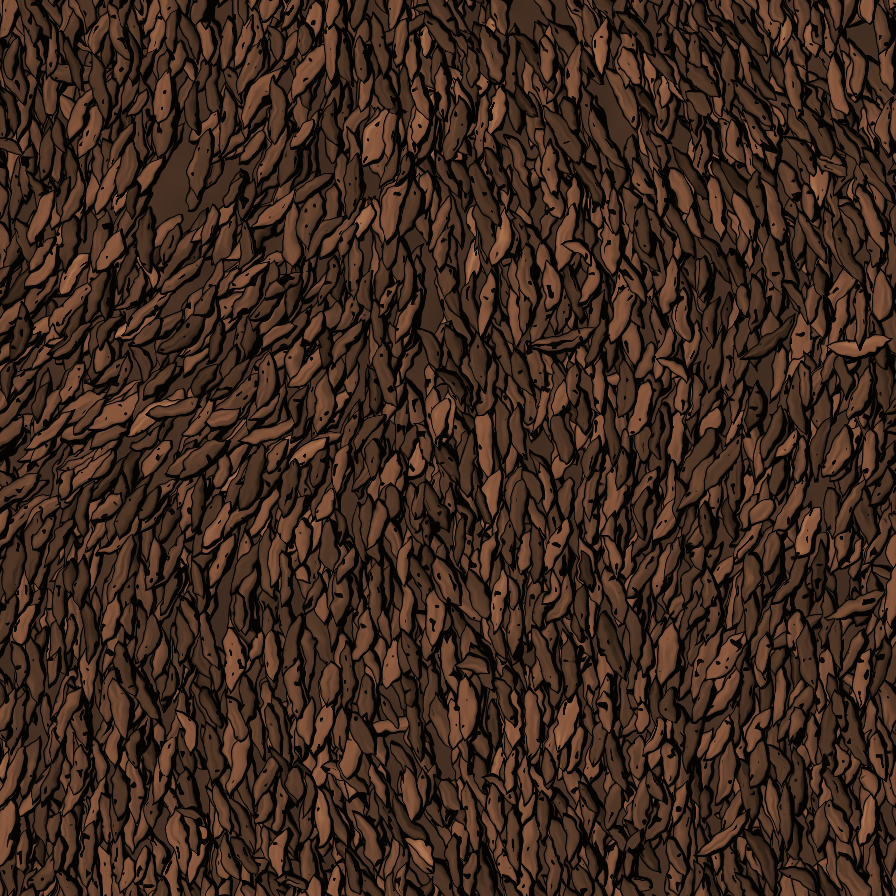
Reproduce this texture procedurally as a WebGL 1 fragment shader.

```glsl
precision highp float;
// Shredded bark mulch: layered, inked slivers of brown wood with black gaps.
uniform vec2 u_resolution;

float hash(vec2 p) {
  vec3 q = fract(p.xyx * vec3(0.1031, 0.1030, 0.0973));
  q += dot(q, q.yzx + 33.33);
  return fract((q.x + q.y) * q.z);
}

float noise(vec2 p) {
  vec2 i = floor(p), f = fract(p);
  f = f * f * (3.0 - 2.0 * f);
  return mix(mix(hash(i), hash(i + vec2(1.0, 0.0)), f.x),
             mix(hash(i + vec2(0.0, 1.0)), hash(i + 1.0), f.x), f.y);
}

// Wood colour from dark damp brown to pale dry fibre
vec3 barkColor(float tone) {
  vec3 c = mix(vec3(0.18, 0.12, 0.08), vec3(0.31, 0.21, 0.15), smoothstep(0.0, 0.3, tone));
  c = mix(c, vec3(0.53, 0.34, 0.24), smoothstep(0.3, 0.75, tone));
  return mix(c, vec3(0.68, 0.47, 0.32), smoothstep(0.75, 1.0, tone));
}

// Paints one sliver, its ink outline and its shadow over the colour below
vec3 paintSliver(vec3 below, vec2 p, vec2 center, vec2 seed, float size, float pixel) {
  float h1 = hash(seed + 11.3), h2 = hash(seed + 27.7);
  float h3 = hash(seed + 43.1), h4 = hash(seed + 71.9);

  // Slivers follow a slowly turning grain; a few lie across it
  float angle = 0.2 + 1.1 * (noise(center * 3.7 + 5.0) - 0.5) + 0.85 * (h1 - 0.5);
  angle += step(0.93, h4) * (h2 - 0.5) * 2.4;
  float s = sin(angle), c = cos(angle);
  vec2 d = p - center;
  vec2 q = vec2(c * d.x - s * d.y, s * d.x + c * d.y);

  float halfLength = size * mix(0.38, 0.82, h2);
  float halfWidth = mix(0.0045, 0.0105, h3 * h3 * 0.6 + h2 * 0.4);
  float t = q.y / halfLength;
  q.x += (h4 - 0.5) * 0.012 * t * t;
  float edge = abs(q.x) - halfWidth * (1.0 - t * t * abs(t));

  // Ink is thin on the lit side and pools on the right
  float pool = 0.0015 + 0.0045 * noise(p * 55.0 + seed);
  float ink = mix(0.0014, pool, smoothstep(-0.002, 0.002, q.x));
  vec3 color = mix(below, vec3(0.015, 0.013, 0.008),
                   1.0 - smoothstep(-0.6 * pixel, 0.6 * pixel, edge - ink));

  // Fibre streaks, soft side light and dark rims
  float fibre = noise(vec2(q.x * 330.0, q.y * 45.0) + seed * 3.0);
  float tone = 0.06 + 0.76 * pow(h1 * 0.35 + h3 * 0.2 + hash(seed + 91.0) * 0.55, 1.15);
  tone += 0.26 * (fibre - 0.5) - 0.1 * q.x / halfWidth;
  tone -= 0.16 * smoothstep(-0.003, 0.0, edge);
  vec3 wood = barkColor(clamp(tone, 0.0, 1.0));

  // Small dark nicks in the wood
  float nick = noise(vec2(q.x * 210.0, q.y * 110.0) + seed * 7.0);
  wood *= 1.0 - 0.94 * smoothstep(0.83, 0.89, nick);
  return mix(color, wood, 1.0 - smoothstep(-0.6 * pixel, 0.6 * pixel, edge));
}

void main() {
  float pixel = 1.0 / min(u_resolution.x, u_resolution.y);
  vec2 p = gl_FragCoord.xy * pixel;

  // Bare soil
  vec3 color = vec3(0.27, 0.185, 0.135) * (0.9 + 0.2 * noise(p * 30.0));

  // Ragged edges come from bending the plane
  vec2 w = p;
  w += 0.007 * (vec2(noise(p * 42.0), noise(p * 42.0 + 19.0)) - 0.5);
  w += 0.0035 * (vec2(noise(p * 130.0 + 7.0), noise(p * 130.0 + 53.0)) - 0.5);

  // Layers of scattered slivers, long ones below and short ones above
  for (int layer = 0; layer < 7; layer++) {
    float depth = float(layer);
    float size = 0.061 - 0.0025 * depth;
    vec2 shift = vec2(0.37, 0.61) * depth;
    vec2 cell = floor(w / size + shift);
    for (int y = -1; y <= 1; y++) {
      for (int x = -1; x <= 1; x++) {
        vec2 id = cell + vec2(float(x), float(y));
        vec2 seed = id + depth * 37.0 + 100.0;
        vec2 jitter = vec2(hash(seed), hash(seed + 5.7));
        vec2 center = (id + jitter - shift) * size;
        float cover = noise(center * 5.0 + 31.0) + 0.12 * hash(seed + 3.1);
        if (cover > 0.16) {
          color = paintSliver(color, w, center, seed, size, pixel);
        }
      }
    }
  }
  gl_FragColor = vec4(color, 1.0);
}
```
